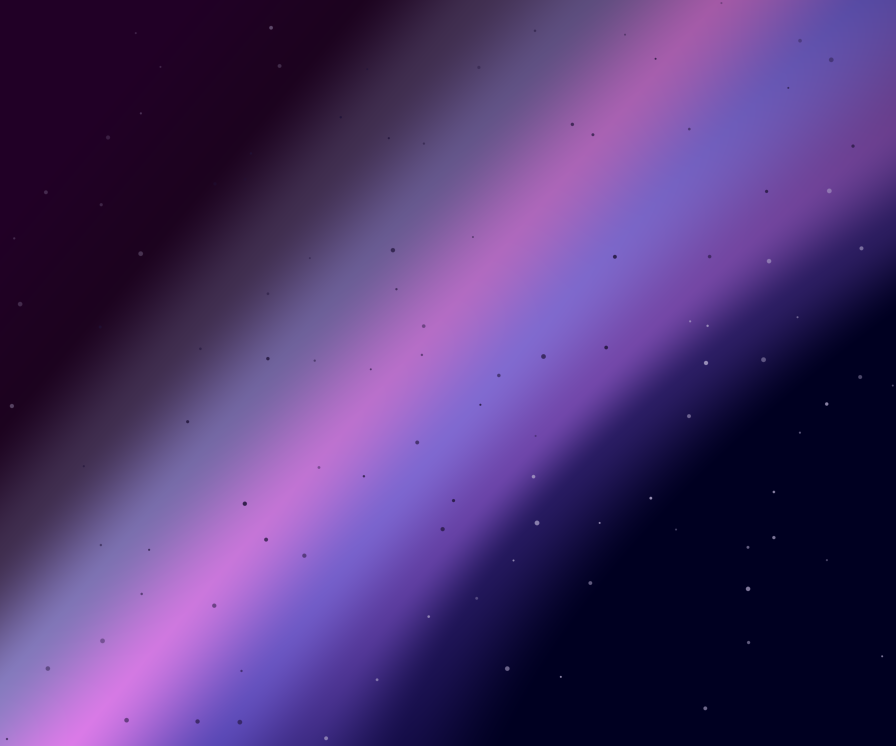
This background is drawn by a WebGL 2 fragment shader. Its source:

```glsl
#version 300 es
precision highp float;
// Diagonal violet nebula band between plum and navy skies, sprinkled with fine specks.

#define CELL 0.078        // speck grid spacing, in canvas heights
#define DENSITY 0.52      // share of cells holding a speck
#define SPECK_MIN 0.0012  // speck radius range
#define SPECK_MAX 0.0032
#define SOFTNESS 0.5      // 0 = linear ramps, 1 = fully eased ramps

uniform vec2 u_resolution;
out vec4 fragColor;

const vec3 PLUM_SKY = vec3(0.13, 0.00, 0.15);
const vec3 PLUM_EDGE = vec3(0.11, 0.01, 0.12);
const vec3 MAUVE = vec3(0.25, 0.18, 0.31);
const vec3 NAVY_SKY = vec3(0.00, 0.00, 0.13);

vec2 hash2(vec2 p) {
  vec3 q = fract(p.xyx * vec3(0.1031, 0.1030, 0.0973));
  q += dot(q, q.yzx + 33.33);
  return fract((q.xx + q.yz) * q.zy);
}

// Horizontal position of a colour ridge at height y
float ridge(float base, float slope, float bend, float y) {
  return base + y * (slope + bend * y);
}

// Colour along a ridge, from bottom to top, with extra light halfway
vec3 along(vec3 bottom, vec3 top, vec3 middle, float y) {
  return mix(bottom, top, y) + middle * 4.0 * y * (1.0 - y);
}

// Partly eased blend weight between two ridges
float ramp(float a, float b, float x) {
  float t = clamp((x - a) / (b - a), 0.0, 1.0);
  return mix(t, t * t * (3.0 - 2.0 * t), SOFTNESS);
}

vec3 nebula(float x, float y, float plumX, float purpleX) {
  // Ridge positions, left to right
  float mauveX = ridge(-0.22, 0.86, 0.0, y);
  float slateX = ridge(-0.07, 0.86, 0.0, y);
  float pinkX = ridge(0.094, 0.87, 0.0, y);
  float blueX = ridge(0.289, 0.664, 0.203, y);
  float duskX = ridge(0.539, 0.319, 0.892, y);
  float navyX = ridge(0.672, 0.456, 0.781, y);

  // Ridge colours
  vec3 slate = along(vec3(0.54, 0.50, 0.77), vec3(0.36, 0.30, 0.49), vec3(-0.01), y);
  vec3 pink = along(vec3(0.86, 0.48, 0.91), vec3(0.64, 0.35, 0.65), vec3(-0.03, 0.02, 0.01), y);
  vec3 blue = along(vec3(0.35, 0.28, 0.71), vec3(0.34, 0.29, 0.64), vec3(0.16, 0.13, 0.14), y);
  vec3 purple = along(vec3(0.24, 0.17, 0.52), vec3(0.34, 0.19, 0.43), vec3(0.16, 0.10, 0.19), y);
  vec3 dusk = along(vec3(0.08, 0.05, 0.28), vec3(0.14, 0.08, 0.28), vec3(0.06, 0.05, 0.11), y);

  vec3 color = mix(PLUM_SKY, PLUM_EDGE, ramp(plumX - 0.25, plumX, x));
  color = mix(color, MAUVE, ramp(plumX, mauveX, x));
  color = mix(color, slate, ramp(mauveX, slateX, x));
  color = mix(color, pink, ramp(slateX, pinkX, x));
  color = mix(color, blue, ramp(pinkX, blueX, x));
  color = mix(color, purple, ramp(blueX, purpleX, x));
  color = mix(color, dusk, ramp(purpleX, duskX, x));
  return mix(color, NAVY_SKY, ramp(duskX, navyX, x));
}

// Coverage of one jittered round speck per occupied grid cell
float specks(vec2 p, float pixel) {
  vec2 cell = floor(p / CELL);
  vec2 center = (cell + 0.12 + 0.76 * hash2(cell)) * CELL;
  vec2 traits = hash2(cell + 71.0);
  float radius = mix(SPECK_MIN, SPECK_MAX, traits.y * traits.y);
  float disc = 1.0 - smoothstep(radius - pixel, radius + pixel, length(p - center));
  float strength = mix(0.35, 0.85, fract(traits.x * 17.0));
  return disc * strength * step(traits.x, DENSITY);
}

void main() {
  vec2 p = gl_FragCoord.xy / u_resolution.y;
  float plumX = ridge(-0.36, 0.844, 0.0, p.y);
  float purpleX = ridge(0.406, 0.595, 0.434, p.y);
  vec3 color = nebula(p.x, p.y, plumX, purpleX);

  // Specks are dark inside the band, pale outside and fainter on the plum side
  float rightSide = step(purpleX, p.x);
  float inBand = step(plumX, p.x) * (1.0 - rightSide);
  vec3 tint = mix(vec3(0.70, 0.66, 0.80), vec3(0.12, 0.07, 0.22), inBand);
  float strength = mix(0.5, 1.0, max(inBand, rightSide));
  color = mix(color, tint, specks(p, 0.75 / u_resolution.y) * strength);

  fragColor = vec4(color, 1.0);
}
```
